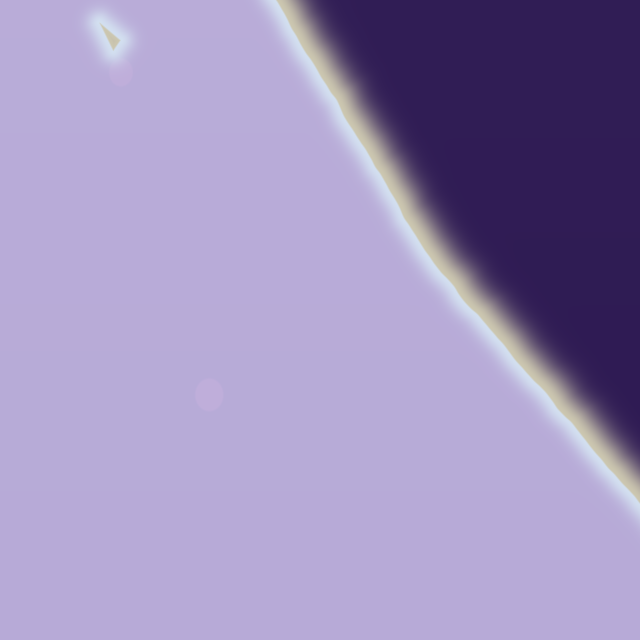
Give the GLSL for this background, as a three.js fragment shader.

```glsl
// A lavender field meets a deep violet corner along a slightly bent, rippled shoreline.
// One signed distance field (half planes plus a small sliver) drives the cream and
// pale blue glows on either side of the edge; two faint ovals sit on the lavender.

varying vec2 vUv;

const vec3 LAVENDER_LOW = vec3(0.716, 0.667, 0.843);
const vec3 LAVENDER_HIGH = vec3(0.724, 0.674, 0.847);
const vec3 VIOLET_LOW = vec3(0.180, 0.100, 0.325);
const vec3 VIOLET_HIGH = vec3(0.190, 0.115, 0.335);
const vec3 CREAM = vec3(0.800, 0.780, 0.690);
const vec3 PALE_BLUE = vec3(0.825, 0.875, 0.940);
const vec3 PINK_TINT = vec3(0.748, 0.682, 0.855);

const float EDGE_SOFTNESS = 0.0018;
const float BLUE_REACH = 0.021;
const float CREAM_REACH = 0.038;

// Hash without sine
float hash11(float n) {
  n = fract(n * 0.1031);
  n *= n + 33.33;
  return fract(n * (n + n));
}

float noise1(float x) {
  float cell = floor(x);
  float f = fract(x);
  return mix(hash11(cell), hash11(cell + 1.0), f * f * (3.0 - 2.0 * f));
}

// Two octaves of ripple, centred on zero
float ripple(float x, float amplitude) {
  return amplitude * (noise1(x) + 0.5 * noise1(x * 2.1 + 17.0) - 0.75);
}

float smoothMin(float a, float b, float k) {
  float h = max(k - abs(a - b), 0.0) / k;
  return min(a, b) - 0.25 * h * h * k;
}

float halfPlane(vec2 p, vec2 origin, vec2 normal) {
  return dot(p - origin, normalize(normal));
}

float segmentDistance(vec2 p, vec2 a, vec2 b) {
  vec2 ab = b - a;
  return length(p - a - ab * clamp(dot(p - a, ab) / dot(ab, ab), 0.0, 1.0));
}

float side(vec2 p, vec2 a, vec2 b) {
  return (b.x - a.x) * (p.y - a.y) - (b.y - a.y) * (p.x - a.x);
}

// Positive inside a clockwise triangle
float triangleDepth(vec2 p, vec2 a, vec2 b, vec2 c) {
  float d = min(segmentDistance(p, a, b), min(segmentDistance(p, b, c), segmentDistance(p, c, a)));
  float outside = max(side(p, a, b), max(side(p, b, c), side(p, c, a)));
  return outside < 0.0 ? d : -d;
}

// Positive on the violet side of the bent edge
float shoreDepth(vec2 p, vec2 bend) {
  float upper = halfPlane(p, bend, vec2(0.860, 0.510));
  float lower = halfPlane(p, bend, vec2(0.756, 0.654));
  float along = dot(p, vec2(0.59, -0.81));
  return smoothMin(upper, lower, 0.012) + ripple(along * 32.0 + 50.0, 0.0030);
}

float ovalMask(vec2 p, vec2 center, vec2 radii) {
  float d = (length((p - center) / radii) - 1.0) * min(radii.x, radii.y);
  return 1.0 - smoothstep(-EDGE_SOFTNESS, EDGE_SOFTNESS, d);
}

float falloff(float d, float reach) {
  float x = d / reach;
  return exp(-x * x);
}

// Blue glow outside, cream fading to violet inside
vec3 paintField(vec3 lavender, vec3 violet, float depth) {
  vec3 outer = mix(lavender, PALE_BLUE, falloff(min(depth, 0.0), BLUE_REACH));
  vec3 inner = mix(violet, CREAM, falloff(max(depth, 0.0), CREAM_REACH));
  return mix(outer, inner, smoothstep(-EDGE_SOFTNESS, EDGE_SOFTNESS, depth));
}

void main() {
  vec3 lavender = mix(LAVENDER_LOW, LAVENDER_HIGH, vUv.y);
  vec3 violet = mix(VIOLET_LOW, VIOLET_HIGH, vUv.y);

  // Faint ovals
  float ovals = max(ovalMask(vUv, vec2(0.189, 0.887), vec2(0.0185, 0.0220)),
                    ovalMask(vUv, vec2(0.327, 0.383), vec2(0.0220, 0.0255)));
  lavender = mix(lavender, PINK_TINT, ovals);

  // Shoreline and sliver share one field
  float shore = shoreDepth(vUv, vec2(0.673, 0.592));
  float sliver = triangleDepth(vUv, vec2(0.156, 0.964), vec2(0.188, 0.937), vec2(0.177, 0.921));

  gl_FragColor = vec4(paintField(lavender, violet, max(shore, sliver)), 1.0);
}
```
